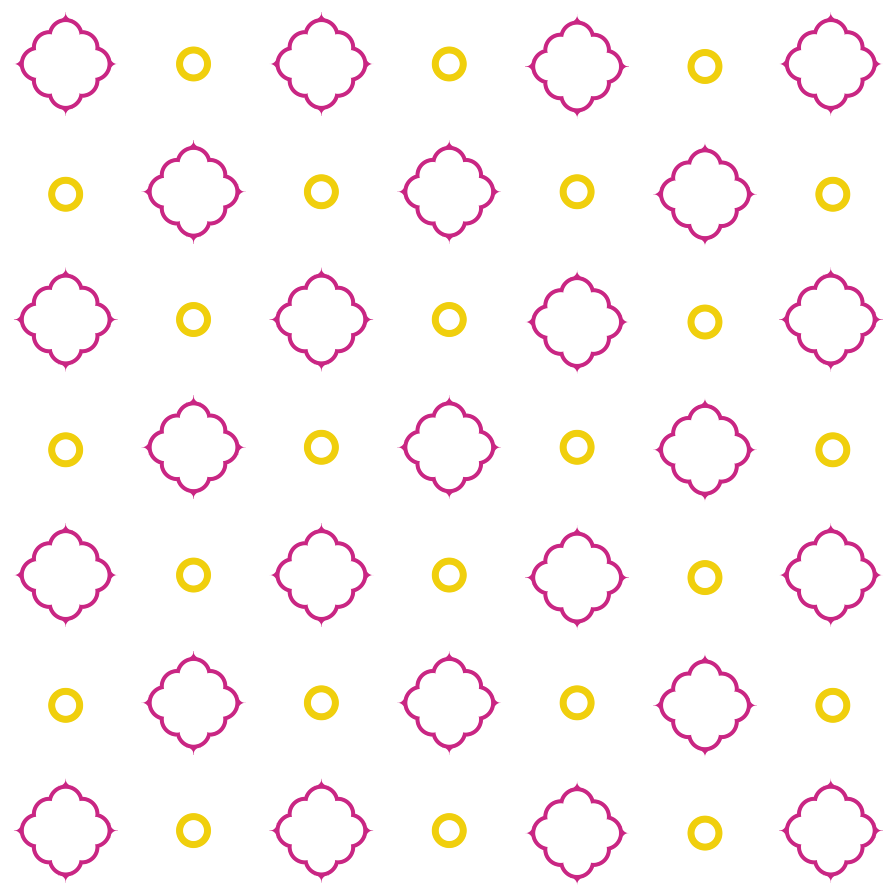
Give the GLSL for this pattern, as a Shadertoy shader.

```glsl
// Checkered lattice of magenta eight-lobed medallions and yellow rings on white.

// Union of eight lobes around a filled middle; p is folded so that 0 <= x <= y.
float lobes(vec2 p, float grow) {
    float tipLobe = length(p - vec2(0.0, 0.54)) - 0.27;
    float diagonalLobe = length(p - 0.316) - 0.26;
    return min(min(tipLobe, diagonalLobe) - grow, length(p) - 0.5);
}

// Outlined medallion with four pointed tips at distance 1.
float medallion(vec2 p) {
    p = abs(p);
    if (p.x > p.y) p = p.yx;
    // Concave spike that flows into the outer lobe
    float spike = 0.135 - length(p - vec2(0.135, 1.0));
    spike = max(spike, max(p.x - 0.135, p.y - 1.0));
    spike = max(spike, 0.75 - p.y);
    float outer = min(lobes(p, 0.078), spike);
    return max(outer, -lobes(p, 0.0));
}

float ring(vec2 p) {
    return abs(length(p) - 0.27) - 0.068;
}

void mainImage(out vec4 fragColor, in vec2 fragCoord) {
    vec2 uv = fragCoord / iResolution.y;
    uv.y = 1.0 - uv.y;

    // Lattice cell, counted from the top left
    vec2 start = vec2(0.0733, 0.0714), pitch = vec2(0.1427, 0.1426);
    vec2 cell = round((uv - start) / pitch);
    bool isMedallion = mod(cell.x + cell.y, 2.0) < 0.5;

    // Slight misplacement of some columns
    vec2 nudge = vec2(0.0);
    bool sunk = cell.x == 5.0 || (isMedallion ? cell.x == 4.0 : mod(cell.x, 6.0) < 0.5);
    if (sunk) nudge.y = 0.0028;
    if (isMedallion && cell.x == 6.0) nudge.x = -0.0023;

    // Local space in units of the medallion's reach
    float reach = 0.0577;
    vec2 p = (uv - start - cell * pitch - nudge) / reach;
    float dist = isMedallion ? medallion(p) : ring(p);
    vec3 ink = isMedallion ? vec3(0.79, 0.15, 0.515) : vec3(0.94, 0.81, 0.05);

    // Edge smoothing over about one pixel
    float soft = 0.6 / (iResolution.y * reach);
    float cover = 1.0 - smoothstep(-soft, soft, dist);
    fragColor = vec4(mix(vec3(1.0), ink, cover), 1.0);
}
```
